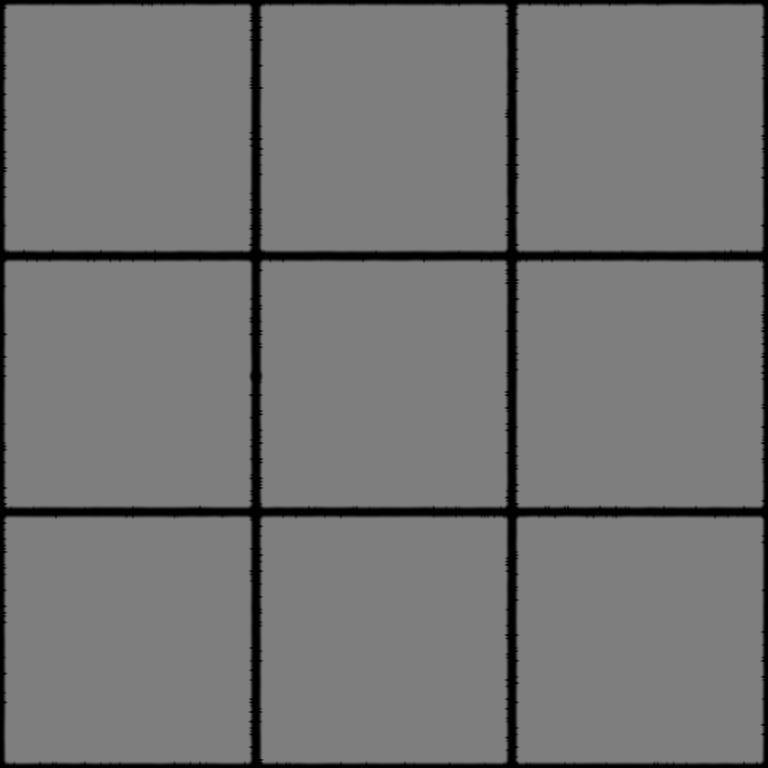
Give the GLSL for this pattern, as a Shadertoy shader.

```glsl
const float TILES = 3.0;
const float SLOTS = 80.0;
const vec3 FACE = vec3(0.494);
const vec3 JOINT = vec3(0.004);

float hash(vec2 p) {
    return fract(sin(dot(p, vec2(127.1, 311.7))) * 43758.5453);
}

float valueNoise(float x, float seed) {
    float i = floor(x);
    float f = fract(x);
    f = f * f * (3.0 - 2.0 * f);
    return mix(hash(vec2(i, seed)), hash(vec2(i + 1.0, seed)), f);
}

// Depth inside a rounded square, positive towards its centre
float insetDepth(vec2 p, float halfSize, float radius) {
    vec2 q = abs(p) - halfSize + radius;
    return radius - length(max(q, 0.0)) - min(max(q.x, q.y), 0.0);
}

// Sparse thin nicks cut perpendicular to an edge
float nicks(float along, float chance, float seed) {
    float u = along * SLOTS;
    float slot = floor(u);
    float present = step(1.0 - chance, hash(vec2(slot, seed)));
    float size = mix(0.3, 1.0, hash(vec2(slot, seed + 19.0)));
    return present * size * (1.0 - smoothstep(0.15, 0.5, abs(fract(u) - 0.5)));
}

// Combined wear of the nearest edge, in tile units
float edgeWear(vec2 p, vec2 tile) {
    bool upright = abs(p.x) > abs(p.y);
    float along = (upright ? p.y : p.x) + 0.5;
    float side = upright ? step(0.0, p.x) : 2.0 + step(0.0, p.y);
    float seed = dot(tile, vec2(4.0, 12.0)) + side;
    float waver = valueNoise(along * 24.0, seed + 71.0) - 0.5;
    float chance = upright ? 0.28 : 0.12;
    float reach = upright ? 0.007 : 0.004;
    return 0.0015 * waver + reach * nicks(along, chance, seed);
}

// Soft dark blot on a joint
float blot(vec2 p, vec2 center, float radius) {
    return 1.0 - smoothstep(0.4 * radius, radius, length(p - center));
}

void mainImage(out vec4 fragColor, in vec2 fragCoord) {
    vec2 grid = fragCoord / iResolution.xy * TILES;
    vec2 tile = mod(floor(grid), TILES);
    vec2 p = fract(grid) - 0.5;

    // Tile faces fading into the joints
    float depth = insetDepth(p, 0.5, 0.034) - edgeWear(p, tile);
    float face = smoothstep(0.008, 0.0275, depth);

    // One worn spot beside the central tile
    face *= 1.0 - 0.85 * blot(grid, vec2(1.0, 1.53), 0.032);

    fragColor = vec4(mix(JOINT, FACE, face), 1.0);
}
```
